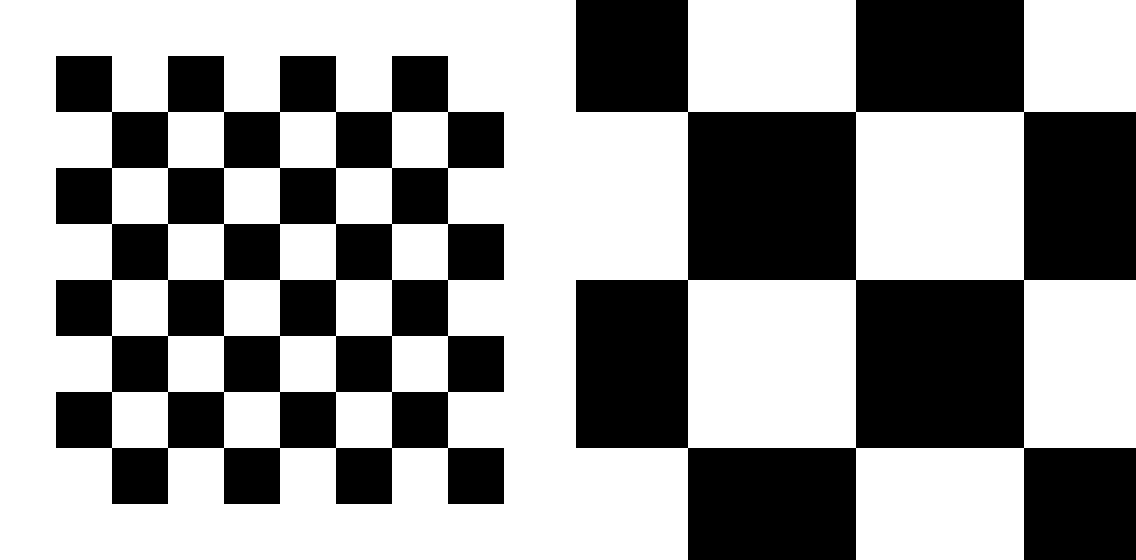
Left: the whole. Right: its middle third, enlarged.
Reproduce this pattern procedurally as a WebGL 2 fragment shader.

```glsl
#version 300 es
precision highp float;
// Draws an eight by eight black and white checkerboard with a plain white margin.

uniform vec2 u_resolution;
out vec4 fragColor;

const float CELLS = 8.0;    // squares along each side
const float MARGIN = 0.1;   // border width as a share of the canvas
const vec3 LIGHT = vec3(1.0);
const vec3 DARK = vec3(0.0);

// Signed distance to the nearest grid line: positive in even cells, negative in odd ones.
vec2 cellDistance(vec2 p) {
    return 0.5 - abs(mod(p + 0.5, 2.0) - 1.0);
}

// Share of a pixel covered by dark squares, box filtered over its width.
float checkerCoverage(vec2 p, float pixel) {
    vec2 side = clamp(2.0 * cellDistance(p) / pixel, -1.0, 1.0);
    return 0.5 - 0.5 * side.x * side.y;
}

// Share of a pixel that lies on the board.
float boardCoverage(vec2 p, float pixel) {
    float halfBoard = 0.5 * CELLS;
    vec2 inside = clamp((halfBoard - abs(p - halfBoard)) / pixel + 0.5, 0.0, 1.0);
    return inside.x * inside.y;
}

void main() {
    // Centred square canvas, measured in cells from the board's lower left corner
    float canvasSize = min(u_resolution.x, u_resolution.y);
    float cellsPerCanvas = CELLS / (1.0 - 2.0 * MARGIN);
    float pixel = cellsPerCanvas / canvasSize;
    vec2 p = (gl_FragCoord.xy - 0.5 * u_resolution) * pixel + 0.5 * CELLS;

    // Keep the checker sample on the board so the outer edge is filtered only once
    vec2 boardPoint = clamp(p, 0.5 * pixel, CELLS - 0.5 * pixel);
    float dark = checkerCoverage(boardPoint, pixel) * boardCoverage(p, pixel);

    fragColor = vec4(mix(LIGHT, DARK, dark), 1.0);
}
```
